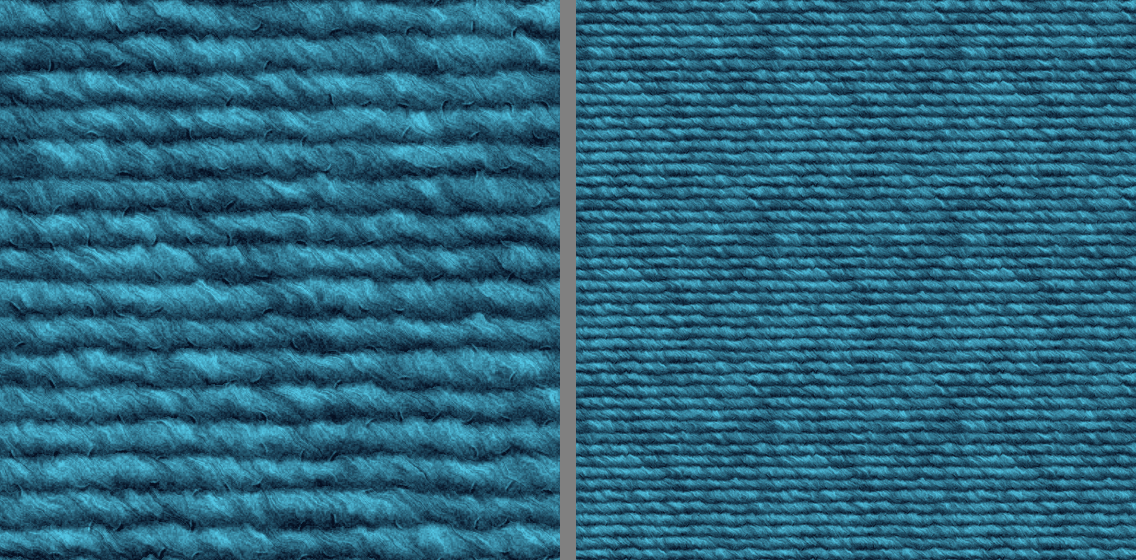
Left, the tile; right, the same tile 3 across and 3 down.
Give the GLSL for this texture, as a WebGL 1 fragment shader.

```glsl
precision highp float;

uniform vec2 u_resolution;

const float ROWS = 16.0;
const vec3 GROOVE_BLUE = vec3(0.07, 0.18, 0.26);
const vec3 CREST_BLUE = vec3(0.27, 0.65, 0.76);

float hash(vec2 p) {
  vec3 q = fract(p.xyx * vec3(0.1031, 0.1030, 0.0973));
  q += dot(q, q.yzx + 33.33);
  return fract((q.x + q.y) * q.z);
}

// Value noise that wraps after a whole number of cells
float noise(vec2 p, vec2 period) {
  vec2 cell = floor(p);
  vec2 f = p - cell;
  f = f * f * (3.0 - 2.0 * f);
  vec2 a = mod(cell, period);
  vec2 b = mod(cell + 1.0, period);
  return mix(mix(hash(a), hash(vec2(b.x, a.y)), f.x),
             mix(hash(vec2(a.x, b.y)), hash(b), f.x), f.y);
}

float signedNoise(vec2 uv, vec2 cells) {
  return noise(uv * cells, cells) - 0.5;
}

// Streaks along the twist: s runs across the fibres, f up the yarn
float streaks(float s, float f, float row, float across, float along) {
  vec2 cells = vec2(ROWS * across, ROWS * 8.0);
  return noise(vec2(s * across, row * 8.0 + f * along), cells);
}

// Soft light from above, with a deep groove under each yarn
float yarnShade(float f) {
  float rise = smoothstep(-0.05, 0.65, f);
  float fall = smoothstep(0.76, 1.0, f);
  return rise * (1.0 - 0.88 * fall);
}

// Sparse curved hairs with a shadow, lying near the grooves
float looseHair(vec2 uv, float cells) {
  vec2 q = uv * cells + vec2(0.0, 0.4);
  vec2 id = mod(floor(q), cells);
  vec2 jitter = vec2(hash(id + 3.7), hash(id + 19.3)) - 0.5;
  vec2 d = fract(q) - 0.5 - 0.3 * jitter;
  float angle = 3.0 * (hash(id + 41.0) - 0.5);
  float c = cos(angle);
  float s = sin(angle);
  d = vec2(c * d.x + s * d.y, c * d.y - s * d.x);
  d.y += 5.0 * jitter.x * d.x * d.x;
  float reach = 1.0 - smoothstep(0.08, 0.24, abs(d.x));
  float strand = 1.0 - smoothstep(0.01, 0.045, abs(d.y));
  float shadow = 1.0 - smoothstep(0.01, 0.07, abs(d.y + 0.06));
  return step(0.5, hash(id + 67.0)) * reach * (0.3 * strand - 0.32 * shadow);
}

void main() {
  vec2 uv = gl_FragCoord.xy / u_resolution;

  // Uneven yarn edges
  float y = uv.y * ROWS;
  y += 0.20 * signedNoise(uv, vec2(14.0, 16.0));
  y += 0.16 * signedNoise(uv, vec2(56.0, 48.0));
  y += 0.08 * signedNoise(uv, vec2(160.0, 128.0));
  float row = mod(floor(y), ROWS);
  float f = fract(y);

  // Twist wrapped around a round yarn, shifted per row
  float h = 2.0 * f - 1.0;
  float s = uv.x * ROWS + 0.56 * (h + 0.25 * h * h * h);
  s += ROWS * hash(vec2(row, 11.0));
  s += 0.45 * signedNoise(uv, vec2(24.0, 32.0));

  // Plies, fibres and fine threads
  float shade = yarnShade(f);
  float ply = smoothstep(0.2, 0.8, streaks(s, f, row, 2.0, 1.2)) - 0.5;
  float strand = streaks(s + 5.3, f, row, 5.0, 2.0) - 0.5;
  float fibre = streaks(s + 2.1, f, row, 11.0, 3.5) - 0.5;
  float thread = streaks(s + 8.6, f, row, 21.0, 6.0) - 0.5;
  float relief = 0.32 * ply + 0.36 * strand + 0.34 * fibre + 0.22 * thread;

  // Broad fading, loose hairs and grain
  float tone = 0.02 + 0.74 * shade + relief * (0.45 + 0.65 * shade);
  tone += 0.22 * signedNoise(uv, vec2(7.0, 9.0));
  tone += 0.16 * signedNoise(uv, vec2(30.0, 36.0));
  tone += looseHair(uv, ROWS);
  tone += 0.36 * signedNoise(uv, vec2(384.0));
  tone += 0.16 * signedNoise(uv, vec2(210.0));

  vec3 colour = mix(GROOVE_BLUE, CREST_BLUE, clamp(tone, -0.25, 1.25));
  gl_FragColor = vec4(colour, 1.0);
}
```
